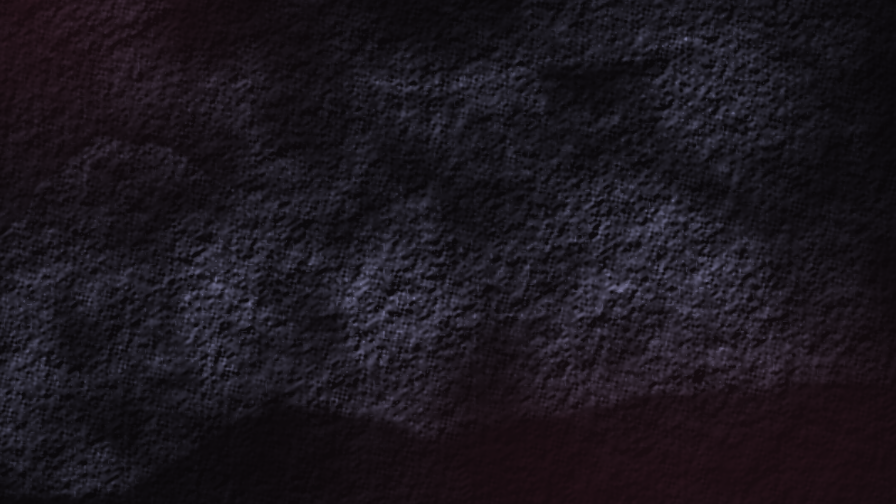
A Shadertoy shader for this texture:

```glsl
// Dark slate rock face with ledges, a pale vein, fine grain and a maroon haze.

const vec3 BLACK_FLOOR = vec3(0.036, 0.028, 0.037);
const vec3 SLATE = vec3(0.100, 0.102, 0.132);
const vec3 MAROON_HAZE = vec3(0.075, 0.022, 0.034);
const vec2 LIGHT_STEP = vec2(-0.0035, 0.0055);
const float GRAIN_SCALE = 10.0;
const float GRAIN_CONTRAST = 6.5;
const float SPECK_SCALE = 150.0;
const float EDGE_ROUGHNESS = 0.07;
const float AMBIENT = 0.24;

float hash(vec2 p) {
    return fract(sin(dot(p, vec2(127.1, 311.7))) * 43758.5453);
}

float noise(vec2 p) {
    vec2 cell = floor(p);
    vec2 f = fract(p);
    f = f * f * (3.0 - 2.0 * f);
    return mix(mix(hash(cell), hash(cell + vec2(1, 0)), f.x),
               mix(hash(cell + vec2(0, 1)), hash(cell + vec2(1, 1)), f.x), f.y);
}

// Layered noise; a high gain keeps the small grains strong.
float fbm(vec2 p, float gain) {
    const mat2 TURN = mat2(1.6, 1.2, -1.2, 1.6);
    float sum = 0.0;
    float amp = 0.5;
    for (int i = 0; i < 5; i++) {
        sum += amp * noise(p);
        p = TURN * p + 17.3;
        amp *= gain;
    }
    return sum;
}

float blob(vec2 p, vec2 centre, vec2 radius) {
    vec2 q = (p - centre) / radius;
    return exp(-dot(q, q));
}

// 1 between a and b with soft ends.
float span(float x, float a, float b, float soft) {
    return smoothstep(a - soft, a + soft, x) * (1.0 - smoothstep(b - soft, b + soft, x));
}

// Broad pools of light on the stone.
float pools(vec2 p) {
    float light = AMBIENT;
    light += 0.62 * blob(p, vec2(0.32, 0.40), vec2(0.48, 0.27));
    light += 0.50 * blob(p, vec2(0.82, 0.80), vec2(0.42, 0.16));
    light += 0.42 * blob(p, vec2(0.95, 0.40), vec2(0.40, 0.22));
    light += 0.55 * blob(p, vec2(1.30, 0.55), vec2(0.18, 0.15));
    light += 0.28 * blob(p, vec2(1.50, 0.40), vec2(0.28, 0.18));
    light += 0.35 * blob(p, vec2(1.45, 0.84), vec2(0.30, 0.16));
    light += 0.40 * blob(p, vec2(0.05, 0.12), vec2(0.18, 0.12));
    light += 0.95 * blob(p, vec2(0.35, 0.295), vec2(0.08, 0.035));
    light -= 0.28 * blob(p, vec2(0.98, 0.62), vec2(0.20, 0.07));
    return max(light, 0.06);
}

// Shadows cast at the upper slab and under the lower overhang.
float ledges(vec2 p) {
    float slabTop = 0.53 + 0.19 * smoothstep(-0.04, 0.20, p.x)
                  - 0.11 * smoothstep(0.28, 0.52, p.x);
    float above = p.y - slabTop;
    float slabShadow = smoothstep(-0.006, 0.008, above) * exp(-max(above, 0.0) / 0.09)
                     * (1.0 - smoothstep(0.40, 0.60, p.x));
    float overhang = 0.01 + 0.17 * smoothstep(0.14, 0.56, p.x)
                   - 0.03 * span(p.x, 0.75, 1.10, 0.12)
                   + 0.05 * smoothstep(1.10, 1.40, p.x);
    float under = 1.0 - smoothstep(-0.015, 0.012, p.y - overhang);
    return (1.0 - 0.75 * slabShadow) * (1.0 - 0.72 * under);
}

// Thin lit ridge with a dark lip, and a short branch below it.
float vein(vec2 p) {
    float ridge = 0.845 + 0.035 * smoothstep(0.90, 1.08, p.x)
                + 0.060 * smoothstep(1.25, 1.46, p.x);
    float d = p.y - ridge;
    float reach = span(p.x, 0.72, 1.43, 0.07);
    float line = exp(-abs(d) / 0.009) - 0.35 * exp(-abs(d + 0.03) / 0.014);
    float branch = exp(-abs(p.x - 1.07) / 0.008) * span(p.y, 0.77, 0.86, 0.02);
    return reach * line + 0.6 * branch;
}

void mainImage(out vec4 fragColor, in vec2 fragCoord) {
    vec2 p = fragCoord / iResolution.y;
    float width = iResolution.x / iResolution.y;

    // Ragged coordinates break up every large outline.
    vec2 ragged = vec2(fbm(p * 7.0, 0.55), fbm(p * 7.0 + 41.0, 0.55)) - 0.48;
    vec2 q = p + EDGE_ROUGHNESS * ragged;

    // Large light and shadow.
    float patches = fbm(p * 5.0 + 9.0, 0.6);
    float light = pools(q) * ledges(q) * mix(0.4, 1.6, smoothstep(0.3, 0.85, patches));
    light = max(light + 0.7 * vein(q) * (0.4 + patches), 0.04);
    light *= 1.0 - 0.45 * smoothstep(width - 0.25, width, p.x);

    // Fine relief lit from the upper left, with scattered glints.
    float relief = fbm(p * GRAIN_SCALE, 0.8) - fbm((p + LIGHT_STEP) * GRAIN_SCALE, 0.8);
    float shade = max(1.0 + GRAIN_CONTRAST * relief, 0.08);
    float glint = smoothstep(0.78, 0.96, noise(p * SPECK_SCALE + 3.7));
    float stone = light * (shade + 0.8 * glint);

    // Maroon haze in the upper left and along the lower right.
    float haze = blob(p, vec2(0.08, 1.02), vec2(0.42, 0.36))
               + 0.95 * blob(p, vec2(1.20, 0.02), vec2(0.50, 0.30))
               + 0.55 * blob(p, vec2(1.72, 0.12), vec2(0.30, 0.30));
    haze = min(haze, 1.1) * (0.8 + 0.2 * shade);

    fragColor = vec4(BLACK_FLOOR + SLATE * stone + MAROON_HAZE * haze, 1.0);
}
```
